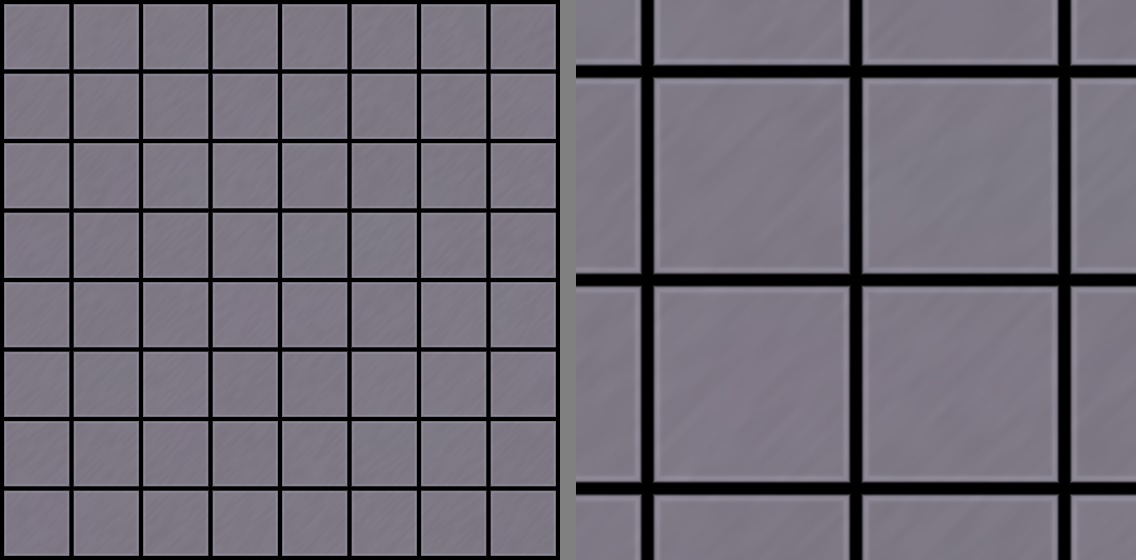
Left: the whole. Right: its middle third, enlarged.
A WebGL 1 fragment shader for this pattern:

```glsl
precision highp float;
// Eight by eight square tiles in muted mauve, split by thin black joints.
// A distance to each tile's edge gives the joint and a pale rim; stretched
// value noise adds faint diagonal brushing and a slight drift of tint.

uniform vec2 u_resolution;

const float TILES = 8.0;           // repeats across and down
const float PITCH = 0.1241;        // tile spacing, in canvas widths
const float JOINT_WIDTH = 0.0076;
const float EDGE_SOFTNESS = 0.0022;
const float RIM_INSET = 0.0024;    // rim centre, measured from the tile edge
const float RIM_WIDTH = 0.0016;
const float RIM_GAIN = 0.065;
const float BRUSH_GAIN = 0.022;
const float TINT_GAIN = 0.016;
const float TILE_GAIN = 0.008;     // brightness change from tile to tile
const vec2 BRUSH_SCALE = vec2(45.0, 190.0); // along and across the strokes
const vec3 TILE_COLOR = vec3(0.494, 0.471, 0.521);
const vec3 JOINT_COLOR = vec3(0.0);

float hash(vec2 p) {
  return fract(sin(dot(p, vec2(127.1, 311.7))) * 43758.5453);
}

float valueNoise(vec2 p) {
  vec2 i = floor(p);
  vec2 f = fract(p);
  f = f * f * (3.0 - 2.0 * f);
  float low = mix(hash(i), hash(i + vec2(1.0, 0.0)), f.x);
  float high = mix(hash(i + vec2(0.0, 1.0)), hash(i + vec2(1.0, 1.0)), f.x);
  return mix(low, high, f.y);
}

// Signed distance to the tile edge, positive inside the tile.
float tileInset(vec2 local) {
  vec2 d = 0.5 * (PITCH - JOINT_WIDTH) - abs(local);
  return min(d.x, d.y);
}

vec3 tileSurface(vec2 uv, vec2 cell, float inset) {
  // Fine strokes rising to the right
  vec2 along = vec2(uv.x + uv.y, uv.y - uv.x) * 0.7071;
  float brush = valueNoise(along * BRUSH_SCALE) - 0.5;

  // Slow drift between pink and green-grey
  float drift = valueNoise(uv * 9.0 + 17.0) - 0.5;
  float shade = hash(cell + 3.0) - 0.5;

  vec3 color = TILE_COLOR + BRUSH_GAIN * brush + TILE_GAIN * shade;
  color += TINT_GAIN * drift * vec3(0.5, -0.5, 0.1);

  // Pale rim just inside the edge
  float r = (inset - RIM_INSET) / RIM_WIDTH;
  return color + RIM_GAIN * exp(-r * r) * vec3(0.95, 1.0, 1.05);
}

void main() {
  float side = min(u_resolution.x, u_resolution.y);
  vec2 uv = (gl_FragCoord.xy - 0.5 * u_resolution) / side + 0.5;

  // Grid centred on the canvas, with a joint along its outer border
  vec2 grid = (uv - 0.5) / PITCH + 0.5 * TILES;
  vec2 cell = clamp(floor(grid), 0.0, TILES - 1.0);
  float inset = tileInset((grid - cell - 0.5) * PITCH);

  float soft = 0.5 * max(EDGE_SOFTNESS, 1.0 / side);
  float coverage = smoothstep(-soft, soft, inset);
  vec3 color = mix(JOINT_COLOR, tileSurface(uv, cell, inset), coverage);
  gl_FragColor = vec4(color, 1.0);
}
```
